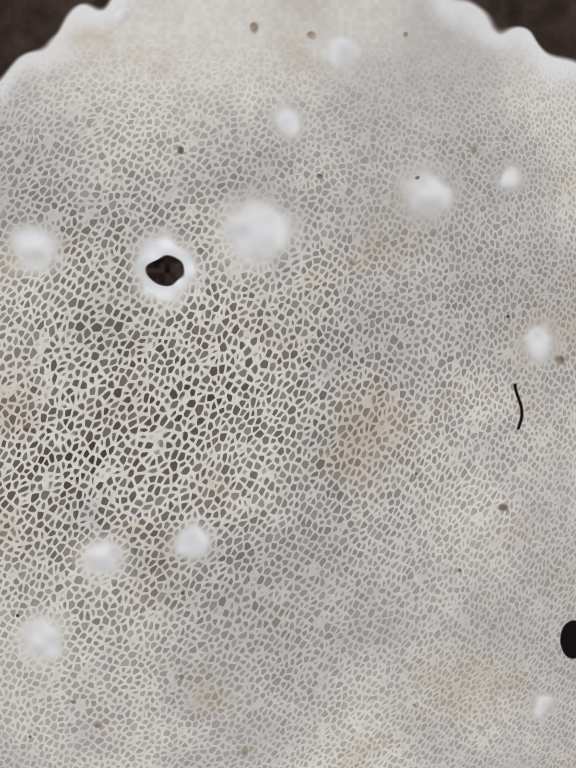
This texture is drawn by a WebGL 1 fragment shader. Its source:

```glsl
precision highp float;
// Pale porous fungus underside: a warped, slanted Voronoi net forms the pores,
// deepest left of centre and fading outwards. Scattered lumps and specks, one
// ringed hole, a twig and dark corners behind a soft white rim complete it.

#define PORES 69.0         // pores across the width at the focus
#define SPREAD 0.34        // growth of pore density away from the focus
#define SLANT 1.02         // direction of the long pore axis, radians
#define STRETCH 1.17       // elongation of the pores
#define WALL 0.22          // thinnest wall between pores
#define DEPTH 0.82         // darkness of the deepest pores
#define LUMP_GRID 0.27     // spacing of the white lumps
#define SPECK_GRID 0.095   // spacing of the brown specks
#define FOCUS vec2(0.22, 0.62)
#define HOLE vec2(0.285, 0.865)

uniform vec2 u_resolution;

const vec3 CREAM = vec3(0.825, 0.812, 0.795);
const vec3 GREY = vec3(0.725, 0.713, 0.700);
const vec3 TAN = vec3(0.73, 0.66, 0.57);
const vec3 WHITE = vec3(0.86, 0.865, 0.875);
const vec3 PORE = vec3(0.19, 0.155, 0.145);
const vec3 BARK = vec3(0.20, 0.165, 0.15);
const vec3 BLACK = vec3(0.08, 0.07, 0.07);

vec2 hash2(vec2 p) {
  vec3 q = fract(p.xyx * vec3(0.1031, 0.1030, 0.0973));
  q += dot(q, q.yzx + 33.33);
  return fract((q.xx + q.yz) * q.zy);
}

float noise(vec2 p) {
  vec2 i = floor(p), f = fract(p);
  f = f * f * (3.0 - 2.0 * f);
  return mix(mix(hash2(i).x, hash2(i + vec2(1, 0)).x, f.x),
             mix(hash2(i + vec2(0, 1)).x, hash2(i + vec2(1, 1)).x, f.x), f.y);
}

float fbm(vec2 p) {
  float sum = 0.0, amp = 0.53;
  for (int i = 0; i < 4; i++) {
    sum += amp * noise(p);
    p = p * 2.03 + 17.3;
    amp *= 0.5;
  }
  return sum;
}

// One inside a shape where d < 0, blurred over the given width.
float inside(float d, float blur) {
  return 1.0 - smoothstep(-blur, blur, d);
}

// Pore coverage, with a random wall width and strength for each cell.
float pores(vec2 q, float soft) {
  vec2 cell = floor(q), nearestId = cell;
  float d1 = 9.0, d2 = 9.0;
  for (int y = -1; y <= 1; y++)
    for (int x = -1; x <= 1; x++) {
      vec2 id = cell + vec2(x, y);
      float d = length(id + 0.5 + 0.8 * (hash2(id + 211.0) - 0.5) - q);
      if (d < d1) { d2 = d1; d1 = d; nearestId = id; }
      else d2 = min(d2, d);
    }
  vec2 rnd = hash2(nearestId + 307.0);
  float wall = WALL + 0.2 * rnd.x;
  return smoothstep(wall - 0.5 * soft, wall + 0.5 * soft, d2 - d1) * mix(0.65, 1.0, rnd.y);
}

// Nearest scattered blob: offset in radii (xy) and distance in radii (z).
vec3 scatter(vec2 p, float grid, float keep, vec2 radii, float salt) {
  vec2 cell = floor(p / grid);
  vec3 best = vec3(9.0);
  for (int y = -1; y <= 1; y++)
    for (int x = -1; x <= 1; x++) {
      vec2 id = cell + vec2(x, y);
      vec2 rnd = hash2(id + salt);
      vec2 centre = (id + 0.15 + 0.7 * hash2(id + salt + 53.0)) * grid;
      vec2 off = (p - centre) / mix(radii.x, radii.y, rnd.y * rnd.y);
      if (rnd.x < keep && length(off) < best.z) best = vec3(off, length(off));
    }
  return best;
}

void main() {
  float px = 1.0 / u_resolution.x;
  vec2 p = gl_FragCoord.xy * px;
  float below = u_resolution.y * px - p.y;
  vec2 rough = vec2(noise(p * 45.0), noise(p * 45.0 + 70.0)) - 0.5;
  vec3 lump = scatter(p + 0.016 * rough, LUMP_GRID, 0.5, vec2(0.018, 0.055), 19.0);
  vec3 speck = scatter(p + 0.008 * rough, SPECK_GRID, 0.17, vec2(0.003, 0.009), 83.0);
  float hole = length((p - HOLE) * vec2(1.0, 0.88)) + 0.016 * rough.x;

  // Soft undulating surface with tan stains
  vec2 r = p - FOCUS;
  float focus = exp(-dot(r * r, vec2(4.2, 7.5)));
  float swell = fbm(p * 5.0 + 4.0);
  vec3 col = mix(GREY, CREAM, smoothstep(0.2, 0.68, swell + 0.08 * focus));
  col = mix(col, TAN, 0.4 * smoothstep(0.55, 0.85, fbm(p * 8.0 + 31.0)));
  col *= 0.98 + 0.06 * (noise(p * 130.0) - 0.5);

  // Pore net, denser and shallower away from the focus
  vec2 axis = vec2(cos(SLANT), sin(SLANT));
  vec2 q = r * (1.0 + SPREAD * dot(r, r)) + 0.012 * vec2(noise(p * 9.0), noise(p * 9.0 + 40.0));
  q = PORES * vec2(dot(q, axis) / STRETCH, dot(q, vec2(-axis.y, axis.x)) * STRETCH);
  float depth = DEPTH * mix(0.27, 1.0, focus) * mix(0.7, 1.25, fbm(p * 6.0 + 60.0));
  depth *= smoothstep(0.02, 0.25, below) * smoothstep(0.7, 1.9, lump.z);
  depth *= smoothstep(0.045, 0.075, hole);
  col = mix(col, PORE, min(depth, 0.95) * pores(q + 400.0, max(0.32, 1.5 * px * PORES)));

  // Lumps, lit from above, and specks
  vec3 lumpCol = WHITE * (0.95 + 0.06 * lump.y + 0.12 * rough.y);
  col = mix(col, lumpCol, 0.85 * (1.0 - smoothstep(0.55, 1.15, lump.z)));
  col = mix(col, mix(BARK, TAN, noise(p * 60.0)), 0.8 * (1.0 - smoothstep(0.5, 1.3, speck.z)));

  // White rim and dark, blurred corners
  float edge = max(0.133 - below - 0.75 * p.x, 0.55 * p.x - 0.44 - below);
  edge += 0.05 * (noise(p * 22.0) - 0.5);
  col = mix(col, WHITE, 0.7 * smoothstep(-0.07, -0.01, edge));
  col = mix(col, BARK * (0.6 + 0.9 * fbm(p * 28.0)), smoothstep(-0.006, 0.008, edge));

  // Ringed hole
  col = mix(col, WHITE * (0.97 + 0.2 * rough.y), inside(hole - 0.048, 0.006));
  float pit = length((p - HOLE - vec2(0.006, -0.002)) * vec2(0.9, 1.1)) + 0.018 * rough.y;
  col = mix(col, BARK * (0.3 + 0.9 * noise(p * 110.0)), inside(pit - 0.027, 0.003));

  // Twig and dark pebble at the right side
  vec2 t = p - vec2(0.9, 0.59);
  float along = clamp(t.y, 0.0, 0.075);
  float twig = length(t - vec2(0.006 * sin(along * 60.0), along)) - 0.0025;
  float pebble = length((p - vec2(0.995, 0.222)) * vec2(1.2, 0.8)) - 0.024 + 0.012 * rough.x;
  col = mix(col, BLACK, inside(min(twig, pebble), max(0.002, px)));

  gl_FragColor = vec4(col, 1.0);
}
```
